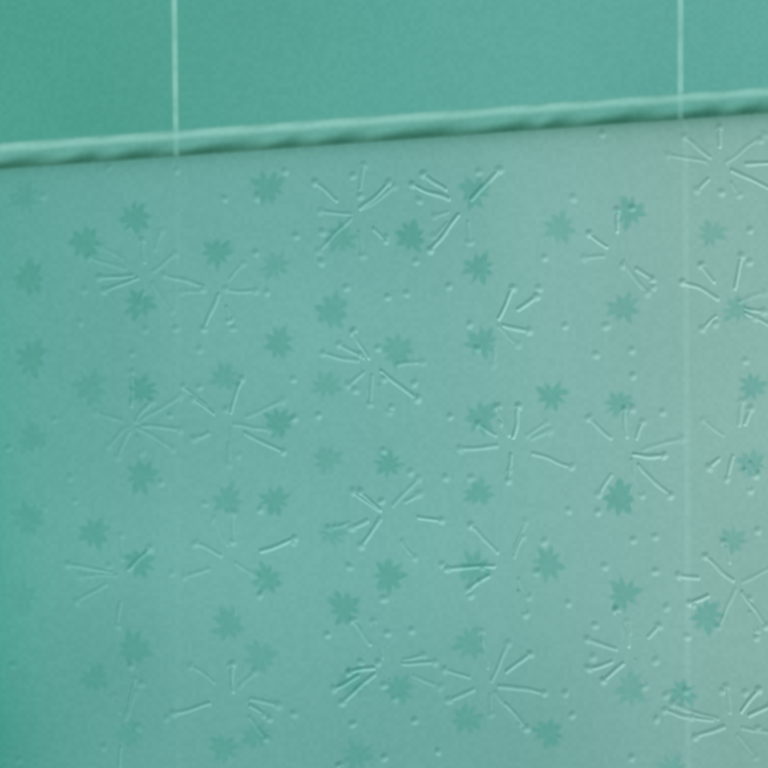
Reproduce this pattern procedurally as a WebGL 2 fragment shader.

```glsl
#version 300 es
precision highp float;

uniform vec2 u_resolution;
out vec4 fragColor;

const vec3 PANEL_LEFT = vec3(0.305, 0.62, 0.555);
const vec3 PANEL_RIGHT = vec3(0.375, 0.66, 0.62);
const vec3 WALL_LEFT = vec3(0.395, 0.66, 0.625);
const vec3 WALL_MID = vec3(0.44, 0.685, 0.655);
const vec3 WALL_RIGHT = vec3(0.53, 0.71, 0.675);
const vec3 BLOSSOM = vec3(0.32, 0.615, 0.565);
const vec3 RAIL_LIGHT = vec3(0.52, 0.76, 0.71);
const vec3 RAIL_BODY = vec3(0.37, 0.64, 0.585);
const vec3 RAIL_DARK = vec3(0.22, 0.44, 0.37);
const vec3 GROUT = vec3(0.58, 0.80, 0.75);

const float RAIL_BASE = 0.798;
const float RAIL_SLOPE = 0.0735;
const float RAIL_HALF = 0.0165;
const float BLOSSOM_RADIUS = 0.025;
const float BURST_RADIUS = 0.088;
const int BURST_RAYS = 11;
const float RAY_SHARE = 0.68;
const float SWAY_RATE = 0.65;
const vec2 LIGHT_STEP = vec2(-0.0006, 0.0018);

// Column motifs: centre x, top y, vertical pitch, sideways sway
const vec4 BLOSSOM_COLUMNS[11] = vec4[11](
  vec4(0.031, 0.742, 0.104, 0.010), vec4(0.111, 0.684, 0.189, 0.012),
  vec4(0.176, 0.716, 0.112, 0.010), vec4(0.283, 0.671, 0.161, 0.015),
  vec4(0.349, 0.757, 0.102, 0.015), vec4(0.445, 0.690, 0.096, -0.02),
  vec4(0.535, 0.691, 0.147, -0.03), vec4(0.618, 0.750, 0.098, 0.010),
  vec4(0.728, 0.703, 0.219, -0.015), vec4(0.820, 0.723, 0.124, -0.015),
  vec4(0.927, 0.697, 0.100, 0.055));
const vec4 BURST_COLUMNS[6] = vec4[6](
  vec4(0.190, 0.642, 0.195, -0.03), vec4(0.285, 0.622, 0.176, 0.02),
  vec4(0.462, 0.720, 0.195, 0.04), vec4(0.608, 0.733, 0.156, 0.06),
  vec4(0.805, 0.668, 0.260, 0.02), vec4(0.940, 0.785, 0.182, 0.02));

float hash(vec2 p) {
  vec3 q = fract(vec3(p.xyx) * 0.1031);
  q += dot(q, q.yzx + 33.33);
  return fract((q.x + q.y) * q.z);
}

float noise(vec2 p) {
  vec2 i = floor(p), f = fract(p);
  f = f * f * (3.0 - 2.0 * f);
  return mix(mix(hash(i), hash(i + vec2(1, 0)), f.x),
             mix(hash(i + vec2(0, 1)), hash(i + vec2(1, 1)), f.x), f.y);
}

// Offset from the closest motif of a column, with its index
vec3 closestMotif(vec2 p, vec4 column) {
  float k = max(0.0, round((column.y - p.y) / column.z));
  vec2 centre = vec2(column.x + column.w * sin(SWAY_RATE * k), column.y - k * column.z);
  return vec3(p - centre, k);
}

float blossoms(vec2 p) {
  float cover = 0.0;
  vec2 warp = 0.005 * (vec2(noise(p * 70.0), noise(p * 70.0 + 40.0)) - 0.5);
  for (int i = 0; i < 11; i++) {
    vec3 m = closestMotif(p, BLOSSOM_COLUMNS[i]);
    float seed = hash(vec2(float(i) + 3.0, m.z + 7.0));
    vec2 q = (m.xy + warp) * vec2(1.0 + 0.25 * (seed - 0.4), 1.0);
    float angle = atan(q.y, q.x) + seed * 6.0;
    float petals = 0.76 + 0.16 * cos(8.0 * angle) + 0.09 * sin(3.0 * angle);
    float radius = BLOSSOM_RADIUS * mix(0.75, 1.1, seed) * petals;
    float shape = 1.0 - smoothstep(-0.006, 0.005, length(q) - radius);
    cover = max(cover, shape * mix(0.45, 0.8, hash(vec2(m.z, float(i)))));
  }
  return cover;
}

float segmentDistance(vec2 p, vec2 a, vec2 b) {
  vec2 d = b - a;
  return length(p - a - d * clamp(dot(p - a, d) / dot(d, d), 0.0, 1.0));
}

float ridge(float d, float width) {
  return 1.0 - smoothstep(0.0, width, d);
}

// Raised rays with beaded tips, plus loose beads
float relief(vec2 p) {
  float height = 0.0;
  p += 0.004 * (vec2(noise(p * 45.0), noise(p * 45.0 + 20.0)) - 0.5);
  for (int i = 0; i < 6; i++) {
    vec3 m = closestMotif(p, BURST_COLUMNS[i]);
    if (length(m.xy) > BURST_RADIUS + 0.01) continue;
    for (int j = 0; j < BURST_RAYS; j++) {
      vec2 key = vec2(float(i * 17 + j) + 1.0, m.z * 5.0 + 2.0);
      if (hash(key + 19.0) > RAY_SHARE) continue;
      float angle = (float(j) + 1.3 * hash(key)) * 6.28319 / float(BURST_RAYS);
      vec2 dir = vec2(cos(angle), 0.8 * sin(angle));
      float reach = BURST_RADIUS * mix(0.5, 1.0, hash(key + 31.0));
      float start = reach * mix(0.1, 0.65, hash(key + 57.0));
      float ray = ridge(segmentDistance(m.xy, dir * start, dir * reach), 0.0045);
      float bead = ridge(length(m.xy - dir * reach), 0.0078);
      height = max(height, max(0.75 * ray, bead) * mix(0.35, 1.0, hash(key + 83.0)));
    }
  }
  vec2 grid = p * 25.0, cell = floor(grid);
  vec2 spot = 0.25 + 0.5 * vec2(hash(cell + 11.0), hash(cell + 47.0));
  float bead = ridge(length(fract(grid) - spot) / 25.0, 0.0075);
  return max(height, 0.65 * bead * step(0.68, hash(cell + 71.0)));
}

float verticalLine(float x, float centre, float width) {
  return 1.0 - smoothstep(0.1 * width, width, abs(x - centre));
}

void main() {
  vec2 p = gl_FragCoord.xy / u_resolution;
  float rail = (p.y - RAIL_BASE - RAIL_SLOPE * p.x) / RAIL_HALF;

  // Papered wall
  vec3 wall = mix(WALL_LEFT, WALL_MID, smoothstep(0.0, 0.4, p.x));
  wall = mix(wall, WALL_RIGHT, smoothstep(0.42, 0.98, p.x + 0.1 * (p.y - 0.5)));
  wall -= vec3(0.10, 0.025, 0.05) * exp(-p.x * 20.0) * (1.0 - p.y);
  wall -= 0.03 * (1.0 - smoothstep(0.0, 0.3, p.y));
  float seams = verticalLine(p.x, 0.232, 0.007) * 0.3
              + verticalLine(p.x, 0.896 - 0.004 * p.y, 0.007);
  wall += 0.022 * seams;
  wall = mix(wall, mix(BLOSSOM, wall, 0.35 * p.x), blossoms(p));
  float emboss = relief(p - LIGHT_STEP) - relief(p + LIGHT_STEP);
  emboss *= emboss > 0.0 ? 0.85 : 1.15;
  wall -= emboss * mix(0.07, 0.15, smoothstep(0.1, 0.5, p.x));
  float below = max(-1.0 - rail, 0.0);
  float shade = 0.45 * exp(-below * 1.8) + 0.12 * exp(-below * 0.45);
  wall = mix(wall, RAIL_DARK, shade * mix(0.75, 1.2, p.x));

  // Plain upper panel with grout lines
  vec3 panel = mix(PANEL_LEFT, PANEL_RIGHT, smoothstep(0.0, 0.8, p.x));
  float grout = verticalLine(p.x, 0.229 - 0.012 * (p.y - 0.83), 0.0065)
              + verticalLine(p.x, 0.886, 0.0065);
  grout *= 0.75 + 0.35 * noise(vec2(3.0, p.y * 90.0));
  panel = mix(panel, GROUT, 0.72 * grout);

  // Rounded rail with a slanted twist
  float twist = sin(70.0 * p.x - 1.8 * rail + 5.0 * noise(p * 12.0));
  vec3 bar = mix(RAIL_DARK, RAIL_BODY, smoothstep(-1.15, -0.1, rail + 0.1 * twist));
  bar = mix(bar, RAIL_LIGHT, exp(-pow((rail - 0.55 - 0.07 * twist) * 2.6, 2.0)));
  bar += 0.02 * twist * (1.0 - smoothstep(0.2, 0.9, rail));
  bar = mix(bar, GROUT, 0.35 * grout);

  vec3 color = mix(wall, bar, smoothstep(-1.3, -0.85, rail));
  color = mix(color, panel, smoothstep(0.8, 1.2, rail));
  color += 0.020 * (noise(p * 190.0) - 0.5) + 0.022 * (noise(p * 7.0) - 0.5);
  fragColor = vec4(color, 1.0);
}
```
